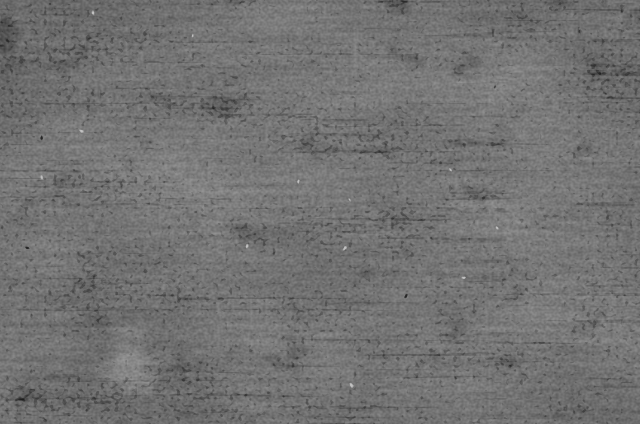
Give the GLSL for this texture, as a Shadertoy shader.

```glsl
#define BASE_GREY 0.469
#define CLOUD_DEPTH 0.065
#define BROOM_DEPTH 0.050
#define LINE_DEPTH 0.085
#define GRAIN_DEPTH 0.085
#define SPECK_DEPTH 0.110
#define SMUDGE_DEPTH 0.080
#define CHIP_GREY 0.76
#define PIT_GREY 0.15
#define CHIP_CELLS 8.0

float hash(vec2 p) {
    vec3 q = fract(p.xyx * vec3(0.1031, 0.1030, 0.0973));
    q += dot(q, q.yzx + 33.33);
    return fract((q.x + q.y) * q.z);
}

// Gradient noise, roughly -0.7 to 0.7
float cornerSlope(vec2 cell, vec2 offset) {
    float angle = 6.2832 * hash(cell);
    return dot(vec2(cos(angle), sin(angle)), offset);
}

float noise(vec2 p) {
    vec2 i = floor(p), f = fract(p);
    vec2 u = f * f * f * (f * (f * 6.0 - 15.0) + 10.0);
    vec2 e = vec2(1.0, 0.0);
    return mix(mix(cornerSlope(i, f), cornerSlope(i + e, f - e), u.x),
               mix(cornerSlope(i + e.yx, f - e.yx), cornerSlope(i + 1.0, f - 1.0), u.x), u.y);
}

float fbm(vec2 p) {
    float sum = 0.0, amp = 1.0;
    for (int k = 0; k < 4; k++) {
        sum += amp * noise(p);
        p = mat2(1.6, 1.2, -1.2, 1.6) * p + 17.3;
        amp *= 0.5;
    }
    return sum;
}

// Sparse ragged flecks, one at most in each cell
float flecks(vec2 p, float share, float radius, float seed) {
    vec2 g = p * CHIP_CELLS;
    vec2 cell = floor(g) + seed;
    vec2 centre = 0.2 + 0.6 * vec2(hash(cell + 3.1), hash(cell + 7.7));
    vec2 d = (fract(g) - centre) / CHIP_CELLS;
    float angle = 3.1416 * hash(cell + 11.9);
    d = mat2(cos(angle), sin(angle), -sin(angle), cos(angle)) * d;
    float size = radius * mix(0.5, 1.0, hash(cell + 5.3));
    float dist = length(d * vec2(0.8, 1.4)) - size + 0.002 * noise(p * 170.0);
    float edge = 1.0 / iResolution.y;
    return step(hash(cell), share) * (1.0 - smoothstep(-edge, edge, dist));
}

void mainImage(out vec4 fragColor, in vec2 fragCoord) {
    vec2 p = fragCoord / iResolution.y;
    vec2 uv = fragCoord / iResolution.xy;

    // Broad mottling and darkened borders
    float cloud = fbm(p * vec2(2.3, 3.1) + 4.7);
    float grey = BASE_GREY + CLOUD_DEPTH * cloud;
    grey -= 0.10 * pow(length(uv - 0.5), 3.0);

    // Pale worn patch and dark corner stain
    float ragged = fbm(p * 15.0 + 61.0);
    float worn = length((p - vec2(0.31, 0.14)) * vec2(1.0, 0.8));
    grey += 0.10 * (1.0 - smoothstep(0.01, 0.10, worn + 0.06 * ragged));
    float stain = length((p - vec2(0.015, 0.92)) * vec2(1.3, 0.8));
    grey -= 0.10 * (1.0 - smoothstep(0.015, 0.05, stain + 0.03 * ragged));

    // Soft smudges
    float smudge = fbm(p * vec2(8.0, 10.0) + 23.0);
    grey -= SMUDGE_DEPTH * smoothstep(0.20, 0.80, smudge);

    // Broom marks: faint ridges and broken dark lines
    vec2 q = p + vec2(0.0, 0.003 * noise(p * vec2(3.0, 2.0)));
    grey += BROOM_DEPTH * noise(q * vec2(4.0, 83.0) + 9.0);
    float band = noise(p * vec2(1.7, 9.0) + 31.0);
    float line = noise(q * vec2(3.1, 113.0) + 47.0) + 0.35 * band;
    float breaks = smoothstep(-0.35, 0.15, noise(p * vec2(47.0, 101.0) + 71.0));
    grey -= LINE_DEPTH * smoothstep(0.25, 0.50, line) * breaks;

    // Fine grain, slightly stretched along the broom marks
    grey += GRAIN_DEPTH * noise(p * vec2(139.0, 157.0) + 5.0);
    grey += 0.6 * GRAIN_DEPTH * noise(p * vec2(53.0, 79.0) + 13.0);

    // Clustered dark pores
    float crowd = 0.25 * smudge + 0.22 * band - 0.12 * cloud;
    float pores = noise(p * vec2(89.0, 107.0) + 83.0) + crowd;
    grey -= SPECK_DEPTH * smoothstep(0.22, 0.52, pores);
    float pinholes = noise(p * 61.0 + 97.0) + 0.5 * crowd;
    grey -= SPECK_DEPTH * smoothstep(0.46, 0.62, pinholes);

    // Pale chips and deep pits
    grey = mix(grey, CHIP_GREY, flecks(p, 0.10, 0.0045, 19.0));
    grey = mix(grey, PIT_GREY, flecks(p + 0.37, 0.07, 0.0045, 53.0));

    fragColor = vec4(vec3(clamp(grey, 0.0, 1.0)), 1.0);
}
```
